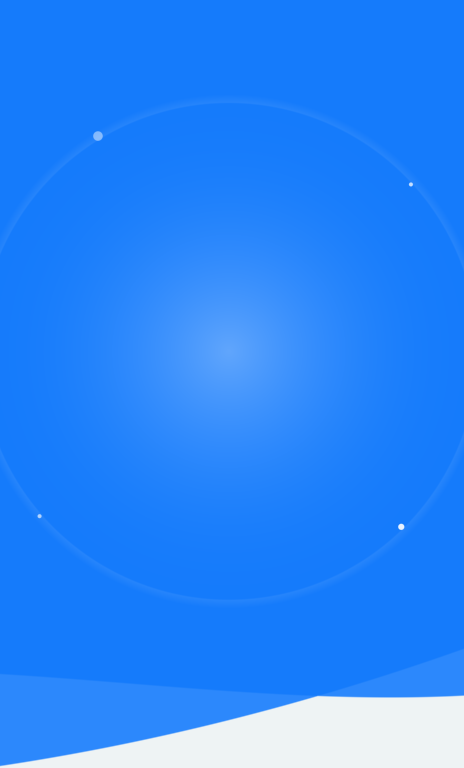
Give the GLSL for this background, as a Shadertoy shader.

```glsl
#define BASE_BLUE vec3(0.084, 0.483, 0.985)
#define PAPER vec3(0.935, 0.952, 0.958)
#define CENTER vec2(0.298, 0.5425)
#define GLOW_RADIUS 0.315
#define GLOW_STRENGTH 0.32
#define RING_RADIUS 0.3235
#define RING_FADE 0.011
#define RING_STRENGTH 0.075
#define WAVE_STRENGTH 0.095
#define PAPER_SOFTNESS 0.0012

const int DOT_COUNT = 4;

// Each dot: angle, orbit radius, size, opacity
const vec4 DOTS[DOT_COUNT] = vec4[](
    vec4(0.742, 0.3216, 0.0026, 0.75),
    vec4(2.117, 0.3281, 0.0062, 0.46),
    vec4(3.858, 0.3268, 0.0026, 0.65),
    vec4(5.489, 0.3203, 0.0040, 0.90)
);

// Coverage of a shape from its signed distance, negative inside
float coverage(float dist, float softness) {
    return 1.0 - smoothstep(-softness, softness, dist);
}

// Wave crests as height over x
float fallingWave(float x) {
    return 0.1224 + x * (-0.060 + x * (-0.1185 + x * 0.233));
}

float risingWave(float x) {
    return 0.0026 + x * (0.150 + x * 0.170);
}

float radialGlow(float radius) {
    float falloff = max(1.0 - radius / GLOW_RADIUS, 0.0);
    return GLOW_STRENGTH * falloff * falloff;
}

// Crisp inner rim that fades outward
float halo(float radius, float pixel) {
    float outside = radius - RING_RADIUS;
    float fade = clamp(1.0 - outside / RING_FADE, 0.0, 1.0);
    return RING_STRENGTH * fade * coverage(-outside, pixel);
}

void mainImage(out vec4 fragColor, in vec2 fragCoord) {
    float pixel = 1.0 / iResolution.y;
    vec2 p = fragCoord * pixel;
    vec2 q = p - CENTER;
    float radius = length(q);
    vec3 white = vec3(1.0);

    // Glowing disc and its halo
    vec3 color = mix(BASE_BLUE, white, radialGlow(radius));
    color = mix(color, white, halo(radius, pixel));

    // Dots along the orbit
    for (int i = 0; i < DOT_COUNT; i++) {
        vec4 spot = DOTS[i];
        vec2 place = spot.y * vec2(cos(spot.x), sin(spot.x));
        float dist = length(q - place) - spot.z;
        color = mix(color, white, spot.w * coverage(dist, 0.75 * pixel));
    }

    // Translucent waves, with paper where they overlap
    float falling = p.y - fallingWave(p.x);
    float rising = p.y - risingWave(p.x);
    float either = coverage(min(falling, rising), pixel);
    float both = coverage(max(falling, rising), max(PAPER_SOFTNESS, pixel));
    color = mix(color, white, WAVE_STRENGTH * either);
    color = mix(color, PAPER, both);

    fragColor = vec4(color, 1.0);
}
```
